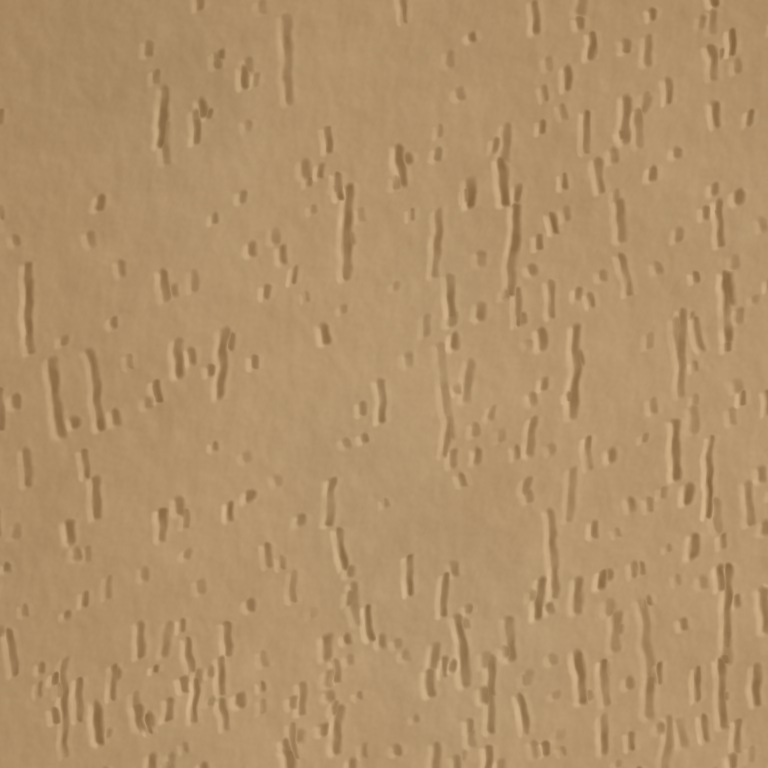
A Shadertoy shader for this texture:

```glsl
// Tan scratched plaster: soft mottled render with short vertical grooves and pits.

vec2 hash2(vec2 p) {
    vec3 q = fract(p.xyx * vec3(0.1031, 0.1030, 0.0973));
    q += dot(q, q.yzx + 33.33);
    return fract((q.xx + q.yz) * q.zy);
}

float corner(vec2 cell, vec2 f, vec2 o) {
    return dot(hash2(cell + o + 200.0) * 2.0 - 1.0, f - o);
}

// Gradient noise, roughly -0.7 to 0.7
float gradientNoise(vec2 p) {
    vec2 i = floor(p), f = p - i;
    vec2 u = f * f * f * (f * (f * 6.0 - 15.0) + 10.0);
    return mix(mix(corner(i, f, vec2(0, 0)), corner(i, f, vec2(1, 0)), u.x),
               mix(corner(i, f, vec2(0, 1)), corner(i, f, vec2(1, 1)), u.x), u.y);
}

float fbm(vec2 p) {
    float sum = 0.0, gain = 1.0;
    for (int i = 0; i < 4; i++) {
        sum += gain * gradientNoise(p);
        p = p * 2.03 + 17.3;
        gain *= 0.55;
    }
    return sum;
}

// Depth of near-vertical capsules scattered one per grid cell
float grooves(vec2 p, vec2 grid, float halfLength, float radius, float chance, float seed) {
    vec2 home = floor(p * grid);
    float depth = 0.0;
    for (int y = -1; y <= 1; y++)
    for (int x = -1; x <= 1; x++) {
        vec2 cell = home + vec2(x, y);
        vec2 place = hash2(cell + seed), kind = hash2(cell + seed + 57.0);
        vec2 center = (cell + place) / grid;
        vec2 d = p - center;
        d.x += d.y * (place.y - 0.4) * 0.22;
        float reach = halfLength * mix(0.25, 1.0, kind.x);
        d.y -= clamp(d.y, -reach, reach);
        float density = chance * (0.95 + 0.5 * (center.x - center.y)
                                  + 1.2 * gradientNoise(center * 4.0 + 5.0));
        float size = radius * mix(0.75, 1.25, place.x);
        float cut = smoothstep(size * 1.35, size * 0.2, length(d));
        depth = max(depth, cut * step(kind.y, density) * mix(0.5, 1.0, fract(kind.x * 7.0)));
    }
    return depth;
}

float carvedDepth(vec2 p) {
    // Ragged edges
    p += 0.0045 * vec2(gradientNoise(p * vec2(70.0, 45.0)),
                       gradientNoise(p * 70.0 + 31.0));
    p.x += 0.006 * gradientNoise(p * 17.0 + 9.0);
    float depth = grooves(p, vec2(13, 6), 0.065, 0.0058, 0.5, 11.0);
    depth = max(depth, grooves(p, vec2(21, 14), 0.026, 0.0056, 0.42, 83.0));
    depth = max(depth, 0.85 * grooves(p, vec2(30, 26), 0.007, 0.0055, 0.32, 151.0));
    // Partly filled stretches along each groove
    return depth * clamp(0.85 + 0.9 * gradientNoise(p * vec2(50.0, 32.0) + 70.0), 0.25, 1.0);
}

float surfaceBumps(vec2 p) {
    return fbm(p * vec2(42.0, 30.0) + 13.0);
}

void mainImage(out vec4 fragColor, in vec2 fragCoord) {
    vec2 p = fragCoord / iResolution.y;

    // Relief lit from the upper right, so lower-left lips catch light
    float depth = carvedDepth(p);
    float lip = max(carvedDepth(p + vec2(0.0085, 0.0045)) - depth, 0.0);
    float farLip = max(carvedDepth(p - vec2(0.0075, 0.001)) - depth, 0.0);
    float bumps = surfaceBumps(p) - surfaceBumps(p + vec2(0.006, 0.004));

    // Broad uneven light and mottling
    float tone = 0.022 * fbm(p * 5.0 + 3.0) + 0.018 * fbm(p * vec2(26.0, 20.0));
    tone += 0.03 * smoothstep(0.0, 0.45, p.x) - 0.025 * smoothstep(0.55, 1.1, p.y) - 0.014;

    tone += 0.028 * bumps + 0.009 * gradientNoise(p * 150.0);
    tone += 0.105 * lip + 0.03 * farLip - 0.165 * depth;

    vec3 plaster = vec3(0.688, 0.568, 0.416);
    vec3 warmth = vec3(0.006, 0.0, -0.008) * gradientNoise(p * 3.0 + 40.0);
    fragColor = vec4(plaster + warmth + tone * vec3(1.0, 1.0, 0.96), 1.0);
}
```
